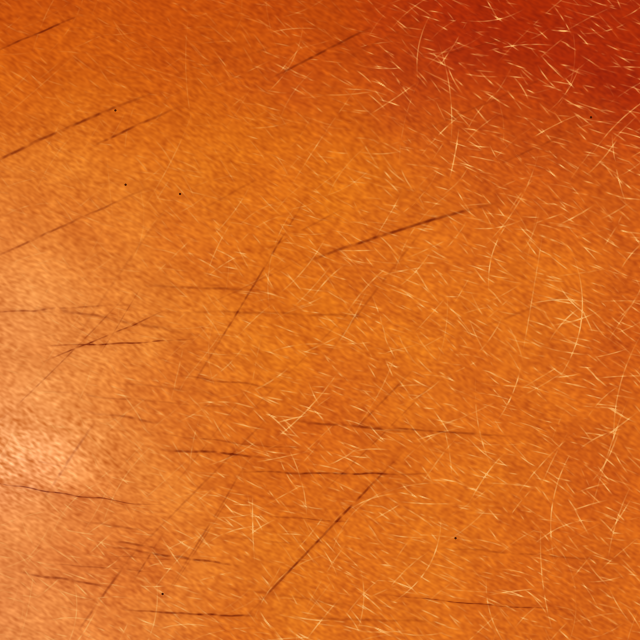
A Shadertoy shader for this texture:

```glsl
// Worn, polished amber leather under a warm glow from the left.
// A mottled base with fine slanted grain carries clumps of pale scuffs,
// long broken scratches in three directions, and a few tiny pits.

#define AMBER      vec3(0.850, 0.420, 0.070)
#define RUST       vec3(0.660, 0.165, 0.005)
#define GLOW       vec3(0.915, 0.545, 0.270)
#define SCUFF      vec3(0.970, 0.700, 0.400)
#define GASH       vec3(0.440, 0.120, 0.020)
#define GRAIN_TILT -0.50
#define GRAIN_GAIN 0.19
#define SCUFF_GAIN 0.85
#define GASH_GAIN  0.80
#define GASH_COUNT 64

vec2 hash2(vec2 p) {
    vec3 q = fract(p.xyx * vec3(0.1031, 0.1030, 0.0973));
    q += dot(q, q.yzx + 33.33);
    return fract((q.xx + q.yz) * q.zy);
}

float gradientNoise(vec2 p) {
    vec2 i = floor(p), f = fract(p);
    vec2 u = f * f * f * (f * (f * 6.0 - 15.0) + 10.0);
    vec2 e = vec2(0.0, 1.0);
    float a = dot(hash2(i) * 2.0 - 1.0, f);
    float b = dot(hash2(i + e.yx) * 2.0 - 1.0, f - e.yx);
    float c = dot(hash2(i + e.xy) * 2.0 - 1.0, f - e.xy);
    float d = dot(hash2(i + e.yy) * 2.0 - 1.0, f - e.yy);
    return mix(mix(a, b, u.x), mix(c, d, u.x), u.y);
}

float fbm(vec2 p) {
    float sum = 0.0, gain = 0.6;
    for (int i = 0; i < 4; i++) {
        sum += gain * gradientNoise(p);
        p = mat2(1.6, 1.2, -1.2, 1.6) * p + 7.3;
        gain *= 0.5;
    }
    return sum;
}

vec2 turn(vec2 p, float angle) {
    float c = cos(angle), s = sin(angle);
    return vec2(c * p.x + s * p.y, c * p.y - s * p.x);
}

// Tapered, slightly bent line through the origin
float stroke(vec2 p, float angle, float halfLength, float width, float bend) {
    vec2 q = turn(p, angle);
    q.y += bend * q.x * q.x;
    float taper = 1.0 - smoothstep(0.3, 1.0, abs(q.x) / halfLength);
    width += 0.4 / iResolution.y;
    return taper * (1.0 - smoothstep(0.0, width, abs(q.y)));
}

// One random scuff per cell of a square grid
float scuffLayer(vec2 p, float cells, float angle, float spread, float seed) {
    vec2 home = floor(p * cells);
    float sum = 0.0;
    for (int y = -1; y <= 1; y++)
    for (int x = -1; x <= 1; x++) {
        vec2 id = home + vec2(x, y);
        vec2 place = hash2(id + seed), kind = hash2(id + seed + 51.7);
        float tilt = angle + spread * (kind.x * 2.0 - 1.0);
        float reach = mix(0.4, 1.0, kind.y) / cells;
        float strength = 0.2 + 0.8 * fract(place.x * 7.0 + kind.y * 5.0);
        sum += strength * stroke(p - (id + place) / cells, tilt, reach, 0.0016, place.x * 8.0 - 4.0);
    }
    return sum;
}

// Long scratches: rising ones above, steep ones at left, flat ones below
float gashes(vec2 p) {
    float sum = 0.0;
    for (int i = 0; i < GASH_COUNT; i++) {
        vec2 a = hash2(vec2(i, 3.7)), b = hash2(vec2(i, 91.3)), c = hash2(vec2(i, 47.1));
        int family = i % 4;
        vec2 centre = family == 0 ? mix(vec2(0.0, 0.45), vec2(0.9, 0.97), a)
                    : family == 1 ? mix(vec2(0.0, 0.08), vec2(0.75, 0.6), a)
                    : mix(vec2(0.0, 0.03), vec2(0.9, 0.55), a);
        float angle = family == 0 ? 0.38 : family == 1 ? 0.9 : -0.06;
        angle += (b.x - 0.5) * 0.28;
        float reach = mix(0.05, 0.22, b.y);
        float depth = mix(0.15, 0.85, c.x * c.x);
        float bend = (c.y - 0.5) * 0.4;
        float core = stroke(p - centre, angle, reach, mix(0.0014, 0.0032, c.y), bend);
        float halo = stroke(p - centre, angle, reach, 0.007, bend);
        sum += depth * (core + 0.22 * halo);
    }
    return sum;
}

void mainImage(out vec4 fragColor, in vec2 fragCoord) {
    vec2 uv = fragCoord / iResolution.xy;
    vec2 warped = uv + 0.012 * vec2(gradientNoise(uv * 6.0), gradientNoise(uv * 6.0 + 19.0));

    // Broad lighting: glow at left, rust at the top and right, drifting clouds
    float cloud = fbm(uv * 5.0 + 3.0);
    float left = 1.0 - smoothstep(-0.1, 0.48, uv.x + 0.15 * cloud);
    float corner = 1.0 - smoothstep(0.0, 0.6, length((uv - vec2(1.0, 1.02)) * vec2(0.8, 1.3)));
    float rim = 0.42 * smoothstep(0.68, 1.05, uv.y) + 0.22 * smoothstep(0.65, 1.1, uv.x);
    vec3 color = mix(AMBER, GLOW, left * smoothstep(0.95, 0.45, uv.y));
    color = mix(color, RUST, clamp(corner * 0.8 + rim + 0.35 * cloud, -0.15, 1.0));

    // Slanted fine grain and mottling
    vec2 along = turn(warped, GRAIN_TILT);
    float grain = 0.7 * gradientNoise(along * vec2(50.0, 120.0))
                + 1.1 * gradientNoise(along * vec2(105.0, 215.0) + 31.0)
                + 0.9 * fbm(along * vec2(11.0, 19.0));
    color *= 1.0 + GRAIN_GAIN * grain * vec3(0.7, 1.25, 2.0);

    // Pale scuffs in clumps, denser toward the lower right
    float wear = 0.3 + 0.7 * smoothstep(0.3, 1.1, uv.x + 0.7 * (1.0 - uv.y) + 0.8 * cloud);
    float scuffs = scuffLayer(warped, 44.0, GRAIN_TILT, 0.4, 5.0)
                 + scuffLayer(warped, 27.0, GRAIN_TILT - 0.1, 0.5, 23.0)
                 + scuffLayer(warped, 17.0, 0.5, 0.6, 67.0)
                 + scuffLayer(uv, 9.0, 1.3, 0.6, 111.0);
    float clumps = 0.6 + 0.9 * gradientNoise(uv * 13.0) + 1.4 * gradientNoise(uv * 90.0);
    scuffs *= wear * max(clumps, 0.0);
    color.b += 0.035 * wear;
    color = mix(color, SCUFF, clamp(SCUFF_GAIN * scuffs, 0.0, 0.9));

    // Dark scratches, wavering and broken along their length
    float broken = clamp(0.7 + 0.8 * gradientNoise(uv * 28.0) + 1.2 * gradientNoise(uv * 95.0 + 9.0), 0.0, 1.0);
    float cuts = gashes(uv + 0.004 * gradientNoise(uv * 22.0 + 5.0));
    color = mix(color, GASH, clamp(GASH_GAIN * cuts * broken, 0.0, 0.85));

    // Sparse pits and a hot reflection on the left edge
    vec2 cell = floor(uv * 9.0);
    float pit = length(fract(uv * 9.0) - 0.2 - 0.6 * hash2(cell + 77.0)) / 9.0;
    color = mix(color, GASH * 0.5, step(0.95, hash2(cell + 301.0).x) * smoothstep(0.0028, 0.0005, pit));
    vec2 spot = (uv - vec2(0.0, 0.29)) * vec2(7.0, 14.0);
    color += exp(-dot(spot, spot)) * (0.6 + grain) * vec3(0.10, 0.16, 0.20);

    fragColor = vec4(clamp(color, 0.0, 1.0), 1.0);
}
```
